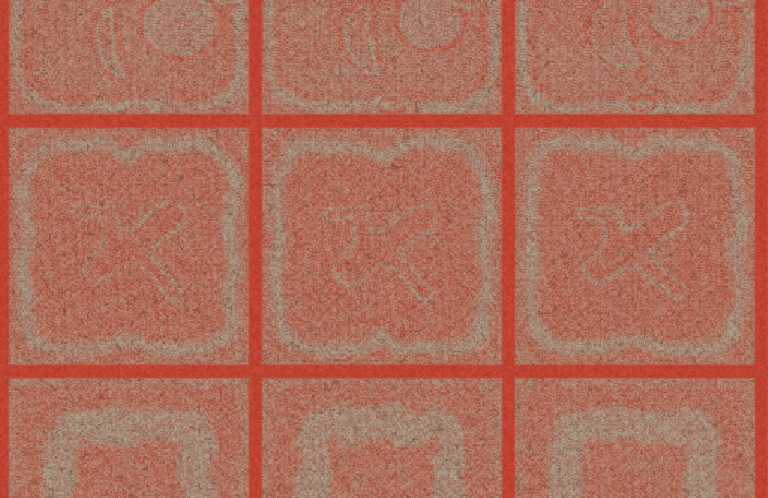
This pattern is drawn by a Shadertoy shader. Its source:

```glsl
float hash(vec2 p) {
    return fract(sin(dot(p, vec2(127.1, 311.7))) * 43758.5453);
}

float noise(vec2 p) {
    vec2 i = floor(p), f = fract(p);
    f = f * f * (3.0 - 2.0 * f);
    return mix(mix(hash(i), hash(i + vec2(1, 0)), f.x),
               mix(hash(i + vec2(0, 1)), hash(i + 1.0), f.x), f.y);
}

float fbm(vec2 p) {
    float sum = 0.0, amp = 0.5;
    for (int i = 0; i < 4; i++) {
        sum += amp * noise(p);
        p = p * 2.03 + 7.1;
        amp *= 0.5;
    }
    return sum / 0.9375;
}

float roundBox(vec2 p, vec2 halfSize, float r) {
    vec2 q = abs(p) - halfSize + r;
    return length(max(q, 0.0)) + min(max(q.x, q.y), 0.0) - r;
}

float capsule(vec2 p, vec2 a, vec2 b, float r) {
    vec2 pa = p - a, ba = b - a;
    return length(pa - ba * clamp(dot(pa, ba) / dot(ba, ba), 0.0, 1.0)) - r;
}

float ellipse(vec2 p, vec2 r) {
    float k = length(p / r);
    return k * (k - 1.0) / max(length(p / (r * r)), 0.001);
}

float smoothMin(float a, float b, float k) {
    float h = max(k - abs(a - b), 0.0) / k;
    return min(a, b) - h * h * k * 0.25;
}

float stroke(float d, float w) {
    return exp(-d * d / (w * w));
}

// Branching blob: diagonal body, hooked arm and short leg
float branchShape(vec2 p) {
    float body = capsule(p, vec2(-0.069, -0.044), vec2(0.082, 0.064), 0.027);
    float arm = min(capsule(p, vec2(-0.034, 0.0), vec2(-0.043, 0.068), 0.014),
                    capsule(p, vec2(-0.043, 0.068), vec2(-0.102, 0.072), 0.010));
    float leg = capsule(p, vec2(0.03, -0.03), vec2(0.086, -0.088), 0.014);
    return smoothMin(smoothMin(body, arm, 0.03), leg, 0.035);
}

// Each panel returns how far the glaze fades from salmon to sand
float middlePanel(vec2 u, float col, float wear) {
    float frame = roundBox(u, vec2(0.205, 0.203), 0.075);
    frame += 0.022 * exp(-u.x * u.x / 0.0012) * smoothstep(0.1, 0.18, abs(u.y));
    frame += 0.005 * sin(u.y * 45.0 + col) * smoothstep(0.1, 0.2, abs(u.x));
    float tone = mix(0.28, 0.47, smoothstep(-0.012, 0.012, frame));
    tone += 0.52 * wear * stroke(frame, 0.015);
    tone -= 0.18 * stroke(frame - 0.034, 0.008);
    float d = branchShape(u + vec2(0.004 * (col - 1.0), 0.004));
    tone += 0.42 * wear * stroke(d, 0.0055) - 0.08 * stroke(d + 0.012, 0.008);
    float bead = ellipse(u - vec2(0.028 - 0.014 * col, 0.071), vec2(0.011, 0.014));
    return tone + 0.18 * max(2.0 - col, 0.0) * stroke(bead, 0.005);
}

float topPanel(vec2 u, float col, float wear) {
    float frame = roundBox(u, vec2(0.224, 0.222), 0.08);
    float tone = 0.24 + 0.42 * fbm(u * vec2(9, 16) + col * 0.6);
    tone += 0.42 * wear * stroke(frame, 0.010) - 0.16 * stroke(frame + 0.022, 0.009);
    // Large disc, shrinking from column to column
    float disc = ellipse(u - vec2(0.105 - 0.008 * col, -0.058 + 0.010 * col),
                         vec2(0.068 - 0.010 * col, 0.054 - 0.007 * col));
    tone = mix(tone, 0.66, smoothstep(0.004, -0.004, disc));
    tone += 0.28 * stroke(disc - 0.004, 0.005) - 0.34 * stroke(disc - 0.014, 0.006);
    // Leaning lens, widening from column to column
    vec2 v = u - vec2(-0.049, -0.098 + 0.010 * col);
    v.x += 0.2 * v.y - 5.0 * v.y * v.y;
    float lens = ellipse(v, vec2(0.014 + 0.010 * col, 0.068));
    tone += 0.36 * wear * stroke(lens, 0.005) - 0.26 * stroke(lens - 0.011, 0.006);
    // Arc at the side and bump at the foot
    float arc = length(u - vec2(0.18, 0.045)) - 0.065;
    tone += 0.3 * stroke(arc, 0.006) - 0.25 * stroke(arc - 0.011, 0.005);
    float bump = ellipse(u - vec2(0.016, -0.236 + 0.010 * col), vec2(0.034, 0.024));
    return tone + 0.28 * stroke(bump, 0.005) - 0.34 * stroke(bump + 0.010, 0.005);
}

float bottomPanel(vec2 u, float col, float wear) {
    u += 0.035 * (vec2(fbm(u * 28.0 + col * 5.0), fbm(u * 28.0 + 40.0 + col * 5.0)) - 0.5);
    float band = abs(roundBox(u, vec2(0.138, 0.142), 0.035)) - 0.031;
    float tone = 0.33 + 0.52 * smoothstep(0.014, -0.010, band);
    float rim = roundBox(u, vec2(0.228, 0.226), 0.05);
    tone += 0.24 * wear * smoothstep(-0.014, 0.008, rim);
    float core = roundBox(u, vec2(0.055, 0.058), 0.03);
    return tone + 0.18 * wear * stroke(core, 0.007);
}

void mainImage(out vec4 fragColor, in vec2 fragCoord) {
    vec2 p = fragCoord / iResolution.y;
    vec2 period = vec2(0.508, 0.503);
    vec2 grid = (p - vec2(0.005, 0.254)) / period;
    vec2 id = floor(grid);
    vec2 u = (fract(grid) - 0.5) * period;

    // Uneven hand-drawn edges and patchy fading
    vec2 seed = p * 14.0 + id * 3.0;
    vec2 w = u + 0.018 * (vec2(fbm(seed), fbm(seed + 31.0)) - 0.5);
    float wear = 0.55 + 0.8 * fbm(p * 17.0 + 9.0);
    float tone = id.y > 0.5 ? topPanel(w, id.x, wear)
               : id.y < -0.5 ? bottomPanel(w, id.x, wear)
               : middlePanel(w, id.x, wear);

    // Fine grain and soft blotches
    float grain = hash(floor(p * 332.0)) - 0.5;
    float speckle = noise(p * 210.0) - 0.5;
    tone += 0.26 * grain + 0.34 * speckle + 0.35 * (fbm(p * 42.0) - 0.5);
    vec3 panel = mix(vec3(0.715, 0.375, 0.305), vec3(0.64, 0.555, 0.475), clamp(tone, 0.0, 1.1));
    panel += 0.08 * grain + 0.06 * speckle;
    panel *= 1.0 - 0.16 * smoothstep(0.72, 0.95, noise(p * 170.0 + 50.0));

    // Red joints between the panels
    vec3 joint = vec3(0.745, 0.26, 0.195) + 0.04 * grain + 0.05 * speckle;
    vec2 inset = abs(u) - vec2(0.241, 0.238);
    float edge = max(inset.x, inset.y) + 0.002 * speckle;
    float soft = 0.0015 + 0.7 / iResolution.y;
    fragColor = vec4(mix(panel, joint, smoothstep(-soft, soft, edge)), 1.0);
}
```
